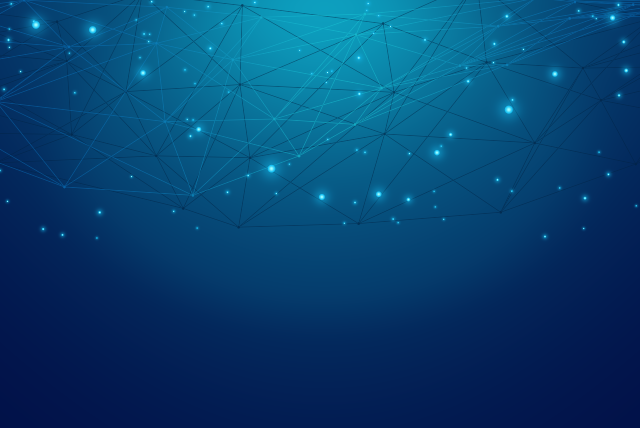
A Shadertoy shader for this background:

```glsl
const vec3 DARK_LINE = vec3(0.0, 0.13, 0.26);
const vec3 BLUE_LINE = vec3(0.03, 0.44, 0.74);
const vec3 CYAN_LINE = vec3(0.10, 0.78, 0.84);
const vec3 SPARK = vec3(0.08, 0.75, 0.95);
const vec3 SPARK_CORE = vec3(0.65, 1.0, 1.0);

vec2 hash2(vec2 p) {
    vec3 q = fract(vec3(p.xyx) * vec3(0.1031, 0.1030, 0.0973));
    q += dot(q, q.yzx + 33.33);
    return fract((q.xx + q.yz) * q.zy);
}

float segmentDistance(vec2 p, vec2 a, vec2 b) {
    vec2 pa = p - a, ba = b - a;
    return length(pa - ba * clamp(dot(pa, ba) / dot(ba, ba), 0.0, 1.0));
}

float coverage(float dist, float radius, float pixel) {
    return clamp((radius - dist) / pixel + 0.5, 0.0, 1.0);
}

// Jittered grid hanging from the top; arc = (peak depth, centre x, fall-off)
vec2 meshNode(vec2 id, float seed, vec3 arc) {
    vec2 jitter = 0.75 * (hash2(id + seed) - 0.5);
    float x = (id.x + 0.3 + jitter.x) * 0.27;
    float depth = max(arc.x - arc.z * (x - arc.y) * (x - arc.y), 0.03);
    return vec2(x, (id.y + jitter.y) / 3.0 * depth);
}

float mesh(vec2 p, float seed, vec3 arc, float pixel) {
    float ink = 0.0;
    for (int col = -2; col < 7; col++) {
        for (int row = 0; row < 4; row++) {
            vec2 id = vec2(col, row);
            vec2 a = meshNode(id, seed, arc);
            ink = max(ink, coverage(length(p - a), 0.0032, pixel));
            for (int link = 0; link < 5; link++) {
                // Links: right, two diagonals, straight down, long diagonal
                vec2 stepTo = vec2(link == 3 ? 0.0 : 1.0, float(link) - 1.0);
                if (link == 0) stepTo = vec2(1.0, -1.0);
                if (link == 3) stepTo = vec2(0.0, 1.0);
                if (link == 4) stepTo = vec2(1.0, -2.0);
                vec2 next = id + stepTo;
                if (next.y < 0.0 || next.y > 3.0) continue;
                float d = segmentDistance(p, a, meshNode(next, seed, arc));
                ink = max(ink, 0.8 * coverage(d, 0.0007, pixel));
            }
        }
    }
    return ink;
}

vec3 backdrop(vec2 p) {
    float dx = p.x - 0.76;
    vec2 wide = vec2(dx / (0.87 - 0.25 * p.y), p.y / 0.75);
    vec2 near = vec2(dx / 0.36, p.y / 0.30);
    float bowl = length(vec2(dx / 0.62, (p.y - 0.35) / 0.40));
    float level = 0.055 + 0.33 * exp(-dot(wide, wide));
    level += 0.20 * exp(-dot(near, near));
    level += 0.04 * (1.0 - smoothstep(0.80, 1.15, bowl));
    return vec3(0.08 * level, level, 0.23 + 0.83 * level);
}

vec3 addSpark(vec3 color, vec2 p, vec2 centre, float radius, float pixel) {
    float d = length(p - centre);
    float halo = exp(-d * d / (radius * radius * 7.0));
    color = mix(color, SPARK, 0.45 * halo);
    vec3 body = mix(SPARK_CORE, SPARK, smoothstep(0.0, radius, d));
    return mix(color, body, coverage(d, radius, pixel));
}

void mainImage(out vec4 fragColor, in vec2 fragCoord) {
    // x runs over 0..1.5, y is the depth below the top edge
    vec2 p = fragCoord / iResolution.xy * vec2(1.5, 1.0);
    p.y = 1.0 - p.y;
    float pixel = 1.0 / iResolution.y;
    vec3 color = backdrop(p);

    // Dark net behind, bright net in front
    if (p.y < 0.65) {
        float darkInk = mesh(p, 17.0, vec3(0.52, 0.70, 0.22), pixel);
        float lightInk = mesh(p, 53.0, vec3(0.42, 0.32, 0.35), pixel);
        vec3 lightLine = mix(BLUE_LINE, CYAN_LINE, exp(-pow((p.x - 0.8) / 0.35, 2.0)));
        color = mix(color, DARK_LINE, 0.65 * darkInk);
        color = mix(color, lightLine, 0.70 * lightInk);
    }

    // Fine scattered sparks, thinning downwards
    for (int i = 0; i < 90; i++) {
        vec2 h = hash2(vec2(i, 7.0));
        vec2 k = hash2(vec2(i, 91.0));
        vec2 centre = vec2(1.5 * h.x, 0.56 * pow(h.y, 1.2));
        color = addSpark(color, p, centre, mix(0.0015, 0.0045, k.x * k.x * k.x), pixel);
    }

    // Large glowing sparks along a sagging wave
    for (int i = 0; i < 11; i++) {
        vec2 h = hash2(vec2(i, 29.0)) - 0.5;
        float x = 0.07 + 0.138 * float(i);
        float depth = 0.27 + 0.20 * cos(4.5 * (x - 0.8));
        vec2 centre = vec2(x + 0.04 * h.x, depth + 0.08 * h.y);
        color = addSpark(color, p, centre, 0.0075 + 0.004 * h.x, pixel);
    }
    fragColor = vec4(color, 1.0);
}
```
